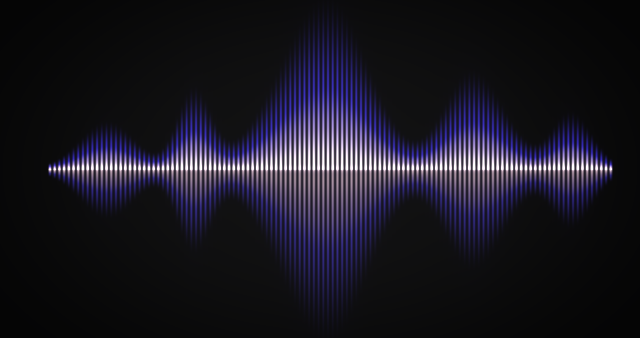
This background is drawn by a WebGL 1 fragment shader. Its source:

```glsl
precision highp float;
// Glowing audio waveform of thin vertical bars with a dim mirrored reflection on near-black.

uniform vec2 u_resolution;

const float BASELINE = 0.497;
const float BAR_COUNT = 120.0;
const float FIRST_BAR = 0.0781;
const float BAR_PITCH = 0.007363;

// Bell curve with separate widths on its left and right sides.
float swell(float x, float center, float leftWidth, float rightWidth, float height) {
    float d = (x - center) / (x < center ? leftWidth : rightWidth);
    return height * exp(-d * d);
}

// Half-height of the waveform, as a fraction of the canvas height.
float envelope(float x) {
    return swell(x, 0.168, 0.060, 0.060, 0.135)
         + swell(x, 0.303, 0.037, 0.038, 0.225)
         + swell(x, 0.512, 0.104, 0.089, 0.490)
         + swell(x, 0.738, 0.062, 0.072, 0.280)
         + swell(x, 0.892, 0.042, 0.047, 0.160)
         + 0.006;
}

// Three-stop ramp from the baseline (t = 0) to the tip of a bar (t = 1).
vec3 barRamp(float t, vec3 base, vec3 middle, vec3 tip) {
    vec3 color = mix(base, middle, smoothstep(0.04, 0.27, t));
    color = mix(color, tip, smoothstep(0.20, 0.52, t));
    return color * (1.0 - smoothstep(0.38, 1.06, t));
}

// Soft bar cross-section that narrows toward the tip.
float barProfile(float offset, float t) {
    float wave = 0.5 + 0.5 * cos(6.2831853 * offset);
    return pow(wave, mix(1.1, 2.0, clamp(t, 0.0, 1.0)));
}

vec3 backdrop(vec2 uv) {
    vec2 p = (uv - 0.5) * vec2(1.0, 0.8);
    float light = mix(0.066, 0.018, smoothstep(0.15, 0.66, length(p)));
    return light * vec3(0.99, 0.99, 1.03);
}

void main() {
    vec2 uv = gl_FragCoord.xy / u_resolution;
    float pixel = 1.0 / u_resolution.y;

    // Locate the nearest bar and the relative height along it.
    float position = (uv.x - FIRST_BAR) / BAR_PITCH;
    float index = floor(position + 0.5);
    float inside = step(-0.5, index) * step(index, BAR_COUNT - 0.5);
    float height = envelope(FIRST_BAR + index * BAR_PITCH);
    float y = uv.y - BASELINE;
    float t = abs(y) / height;

    // Bright bars above the baseline, muted ones below.
    vec3 upper = barRamp(t, vec3(1.10, 1.04, 1.04), vec3(0.66, 0.57, 0.80), vec3(0.17, 0.13, 0.70));
    vec3 lower = barRamp(t, vec3(0.60, 0.51, 0.53), vec3(0.40, 0.33, 0.46), vec3(0.14, 0.11, 0.46));
    vec3 barColor = mix(lower, upper, smoothstep(-pixel, pixel, y));
    float coverage = mix(0.10, 1.0, barProfile(position - index, t));

    // Hot line along the baseline and a faint blue haze around the wave.
    float core = exp(-pow(abs(y - 0.005) / 0.009, 2.0));
    float haze = exp(-1.8 * t * t) * inside;

    vec3 color = backdrop(uv);
    color += barColor * coverage * inside;
    color += vec3(0.30, 0.26, 0.28) * core * coverage * inside;
    color += vec3(0.012, 0.006, 0.045) * haze;
    gl_FragColor = vec4(min(color, 1.0), 1.0);
}
```
